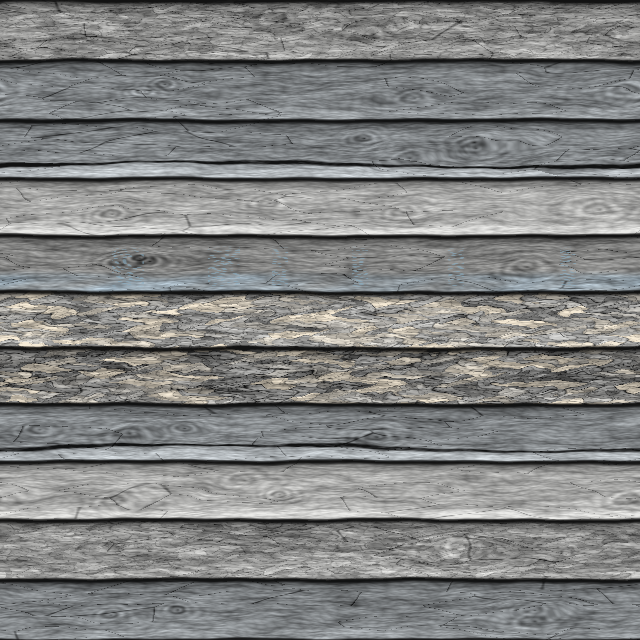
Give the GLSL for this texture, as a three.js fragment shader.

```glsl
// Eleven weathered grey clapboards with grain, knots, flaking, cracks and faded blue paint.
varying vec2 vUv;

const float TAU = 6.28318;

float hash(vec2 p) {
  p = fract(p * vec2(0.1031, 0.1137));
  p += dot(p, p.yx + 33.33);
  return fract((p.x + p.y) * p.x * 17.3);
}

// Cellular noise, periodic in x: nearest distance, gap to the second, cell value
vec3 cells(vec2 p, float period) {
  vec2 base = floor(p);
  float near = 9.0, second = 9.0, value = 0.0;
  for (int j = -1; j <= 1; j++) {
    for (int i = -1; i <= 1; i++) {
      vec2 cell = base + vec2(float(i), float(j));
      vec2 id = vec2(mod(cell.x, period), cell.y) + 7.0;
      vec2 seed = vec2(hash(id), hash(id + 41.7));
      float d = length(cell + seed - p);
      if (d < near) {
        second = near;
        near = d;
        value = hash(id + 83.1);
      } else {
        second = min(second, d);
      }
    }
  }
  return vec3(near, second - near, value);
}

// Broad layered sines, periodic in x
float waves(float x, float y) {
  return 0.5 * sin(TAU * x * 2.0 + y * 2.3 + 1.5 * sin(TAU * x + y * 5.1))
       + 0.3 * sin(TAU * x * 5.0 - y * 3.7 + sin(y * 9.0))
       + 0.2 * sin(TAU * x * 11.0 + y * 7.9);
}

float isBoard(float board, float n) {
  return 1.0 - step(0.5, abs(board - n));
}

void main() {
  // Board rows counted from the top, with slightly uneven heights and wavy edges
  float x = vUv.x, down = 1.0 - vUv.y;
  float row = 11.0 * down - 0.07 * sin(TAU * down);
  float edge = row + 0.022 * waves(x, floor(row + 0.5) * 2.4);
  float board = clamp(floor(edge), 0.0, 10.0);
  float f = edge - board;

  // Board character
  float flaky = isBoard(board, 5.0) + isBoard(board, 6.0);
  float rough = flaky + 0.5 * (isBoard(board, 0.0) + isBoard(board, 9.0));
  float split = isBoard(board, 2.0) + isBoard(board, 7.0);
  float pale = isBoard(board, 3.0) + isBoard(board, 8.0);
  float painted = isBoard(board, 4.0);
  float dark = isBoard(board, 1.0) + isBoard(board, 10.0);

  // Knots bend the grain and carry rings
  float bend = 0.0, rings = 0.0;
  for (int k = 0; k < 4; k++) {
    vec2 seed = vec2(board * 3.0 + 5.0, float(k) * 7.0 + 2.0);
    float dx = fract(x - hash(seed) + 0.5) - 0.5;
    float dy = f - mix(0.3, 0.7, hash(seed + 19.0));
    float size = mix(0.7, 1.4, hash(seed + 31.0));
    float d = length(vec2(dx * 4.5, dy)) / size;
    d += 0.015 * sin(dx * 90.0 + dy * 16.0);
    bend -= 0.5 * dy * exp(-d * d * 18.0);
    rings += 0.16 * sin(d * 75.0) * exp(-d * 9.0) - 0.22 * exp(-d * d * 700.0);
  }

  // Layered grain, from long bands to fine fibres
  float gy = row + bend + 0.05 * waves(x, row * 1.3 + board);
  float band = 0.45 - cells(vec2(x * 9.0, gy * 9.0), 9.0).x;
  float fibre = 0.45 - cells(vec2(x * 22.0, gy * 22.0 + 50.0), 22.0).x;
  float fine = 0.45 - cells(vec2(x * 70.0, gy * 38.0 + 90.0), 70.0).x;
  float broad = waves(x, row * 2.0);

  float tone = 0.55 + 0.05 * broad + 0.17 * band + 0.20 * fibre + 0.16 * fine;
  tone += 0.09 * pale - 0.06 * dark - 0.05 * split - 0.05 * painted;
  tone += 0.10 * isBoard(board, 5.0) + 0.02 * isBoard(board, 9.0);
  tone += rings * (1.0 - 0.8 * rough);

  // Flaking surface: bright slivers parted by dark fissures
  vec2 warp = vec2(0.5 * sin(row * 17.0 + TAU * x * 3.0), 0.6 * waves(x * 3.0, row * 2.0));
  vec3 flake = cells(vec2(x * 20.0, row * 10.0) + warp, 20.0);
  vec3 sliver = cells(vec2(x * 46.0, row * 19.0 + 30.0) + warp * 1.6, 46.0);
  float fissure = (1.0 - smoothstep(0.0, 0.16, flake.y)) * smoothstep(0.25, 0.7, sliver.z);
  tone += rough * (0.34 * (flake.z - 0.5) + 0.24 * (sliver.z - 0.5));
  tone -= rough * (0.32 * fissure + 0.14 * (1.0 - smoothstep(0.0, 0.18, sliver.y)));

  // Long split with a lighter strip below it
  float gap = f - 0.76 - 0.05 * sin(TAU * x + 2.6) - 0.015 * waves(x, board);
  float gapWidth = 0.022 + 0.014 * sin(TAU * x * 2.0 + board);
  tone += split * 0.13 * smoothstep(0.0, 0.08, gap);
  tone -= split * 0.42 * (1.0 - smoothstep(gapWidth * 0.4, gapWidth + 0.02, abs(gap)));

  // Short drying checks along the grain
  vec3 check = cells(vec2(x * 7.0, gy * 5.0 + 13.0), 7.0);
  float thin = 1.0 - smoothstep(0.0, 0.05, check.y);
  tone -= 0.22 * thin * step(0.6, check.z) * (1.0 - flaky);

  // Worn lower lip, then shadow under the board above
  tone += (0.09 + 0.09 * pale) * smoothstep(0.72, 0.93, f);
  tone *= mix(0.70, 1.0, smoothstep(0.03, 0.24 + 0.06 * broad, f));
  tone *= mix(0.18, 1.0, smoothstep(0.015, 0.085, f) * (1.0 - smoothstep(0.955, 0.995, f)));
  tone = clamp(tone, 0.07, 0.92);

  // Neutral grey, warm on flakes, cool where paint remains
  vec3 color = tone * vec3(1.0, 1.0, 0.99);
  color *= mix(vec3(1.0), vec3(1.05, 1.0, 0.92), flaky * smoothstep(0.3, 0.9, flake.z));
  color *= mix(vec3(1.0), vec3(0.97, 1.0, 1.03), dark + split);
  float wash = painted * smoothstep(0.6, 0.78, f) * (0.6 + 0.4 * broad);
  color *= mix(vec3(1.0), vec3(0.98, 1.09, 1.18), wash);
  float fleck = smoothstep(0.12, 0.3, fine) * step(0.72, hash(vec2(floor(x * 40.0), 3.0)));
  color = mix(color, vec3(0.52, 0.66, 0.74), 0.6 * painted * fleck * smoothstep(0.15, 0.3, f) * (1.0 - smoothstep(0.85, 0.95, f)));
  gl_FragColor = vec4(color, 1.0);
}
```
